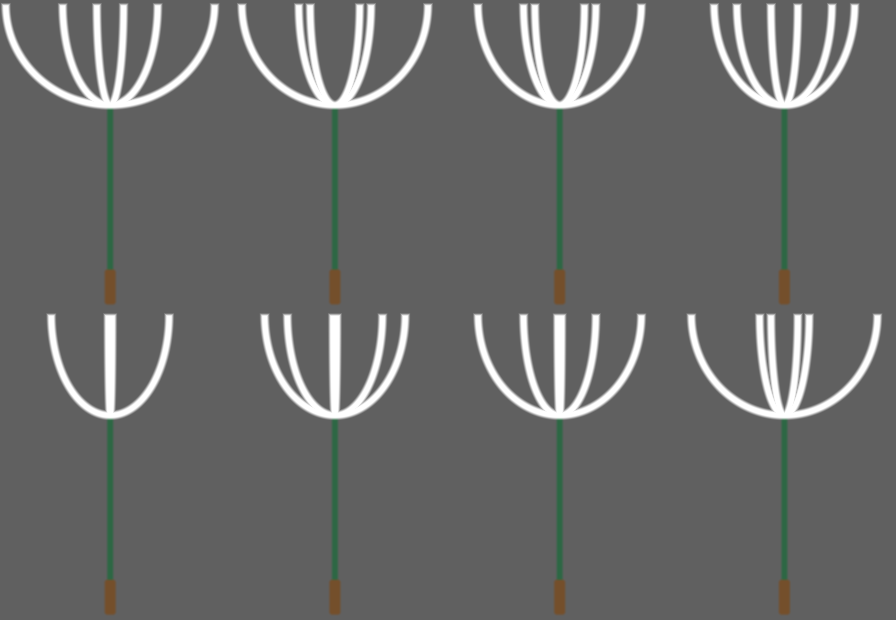
Give the GLSL for this pattern, as a Shadertoy shader.

```glsl
// Two rows of four stemmed flowers on grey: nested half ellipses form each white
// head above a thin green stem and a rounded brown foot. Arc widths follow
// ladder steps derived from the plant index. Lengths are in quarter canvas widths.

const float COLUMNS = 4.0;
const vec2  PITCH = vec2(1.0033, 1.385);   // spacing of plants
const float AXIS_X = 0.492;                // stem position inside a cell
const float RIM_Y = 0.019;                 // flat top of the head, from cell top
const float HEAD_Y = 0.022;                // centre of the ellipses
const float HEAD_DEPTH = 0.447;
const float ARC_MIN = 0.0090;              // half width of the narrowest arc
const float ARC_STEP = 0.0508;             // growth of half width per ladder step
const float ARC_HALF = 0.0164;             // half line widths
const float STEM_HALF = 0.0130;
const float STEM_END = 1.22;
const vec2  FOOT_HALF = vec2(0.0245, 0.078);
const float FOOT_Y = 1.281;
const float FOOT_ROUND = 0.014;
const float SOFTNESS = 0.0086;             // half width of the blurred edge

const vec3 GROUND = vec3(0.376);
const vec3 PETAL = vec3(1.0);
const vec3 STEM = vec3(0.175, 0.405, 0.265);
const vec3 FOOT = vec3(0.455, 0.310, 0.170);

// Distance to an ellipse outline, refined through its centres of curvature.
float ellipseDistance(vec2 p, vec2 radii) {
    p = abs(p);
    vec2 t = vec2(0.70711);
    float focal = radii.x * radii.x - radii.y * radii.y;
    for (int i = 0; i < 5; i++) {
        vec2 evolute = vec2(focal, -focal) * t * t * t / radii;
        vec2 arm = radii * t - evolute;
        vec2 toPoint = p - evolute;
        vec2 hit = evolute + toPoint * length(arm) / max(length(toPoint), 1e-5);
        t = normalize(clamp(hit / radii, 0.0, 1.0) + 1e-6);
    }
    return length(p - radii * t);
}

float boxDistance(vec2 p, vec2 halfSize) {
    vec2 q = abs(p) - halfSize;
    return length(max(q, 0.0)) + min(max(q.x, q.y), 0.0);
}

float coverage(float d, float softness) {
    return 1.0 - smoothstep(-softness, softness, d);
}

// Ladder steps of the outer, middle and inner arcs.
vec3 arcSteps(float plant) {
    float swing = abs(plant - 1.5);
    return vec3(5.0 + abs(plant - 4.0),
                min(2.5 + swing, 9.0 - plant),
                max(2.5 - swing, max(0.0, plant - 6.0)));
}

float headDistance(vec2 p, float plant) {
    vec3 steps = arcSteps(plant);
    float d = 1e3;
    for (int i = 0; i < 3; i++) {
        vec2 radii = vec2(ARC_MIN + ARC_STEP * steps[i], HEAD_DEPTH);
        d = min(d, ellipseDistance(p - vec2(0.0, HEAD_Y), radii));
    }
    return max(d - ARC_HALF, RIM_Y - p.y);
}

void mainImage(out vec4 fragColor, in vec2 fragCoord) {
    float unit = COLUMNS / iResolution.x;
    float softness = max(SOFTNESS, 0.75 * unit);

    // Cell coordinates: x from the stem axis, y downward from the cell top
    vec2 p = vec2(fragCoord.x, iResolution.y - fragCoord.y) * unit;
    vec2 cell = floor(p / PITCH);
    p -= cell * PITCH + vec2(AXIS_X, 0.0);
    float plant = cell.x + COLUMNS * cell.y;

    // Stem and foot
    float stemTop = HEAD_Y + HEAD_DEPTH;
    vec2 stemHalf = vec2(STEM_HALF, 0.5 * (STEM_END - stemTop));
    float stem = boxDistance(p - vec2(0.0, stemTop + stemHalf.y), stemHalf);
    float foot = boxDistance(p - vec2(0.0, FOOT_Y), FOOT_HALF - FOOT_ROUND) - FOOT_ROUND;

    // Layers from back to front
    vec3 color = GROUND;
    color = mix(color, STEM, coverage(stem, softness));
    color = mix(color, FOOT, coverage(foot, softness));
    color = mix(color, PETAL, coverage(headDistance(p, plant), softness));
    fragColor = vec4(color, 1.0);
}
```
